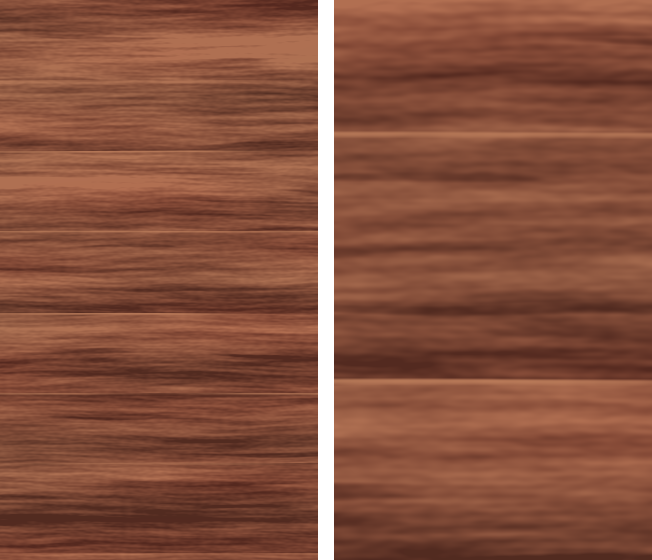
Left, the full canvas; right, a detail of the centre.
Give the GLSL for this texture, as a Shadertoy shader.

```glsl
// Reddish brown walnut boards with horizontal grain and pale sapwood seams.

const float BOARD_COUNT = 7.0;
const vec3 DARK_HEART = vec3(0.325, 0.165, 0.125);
const vec3 WARM_BROWN = vec3(0.515, 0.297, 0.219);
const vec3 LIGHT_BROWN = vec3(0.685, 0.440, 0.322);
const vec3 SAPWOOD = vec3(0.79, 0.54, 0.39);

float hash(vec2 p) {
    vec3 q = fract(vec3(p.xyx) * 0.1031);
    q += dot(q, q.yzx + 33.33);
    return fract((q.x + q.y) * q.z);
}

vec2 gradient(vec2 cell) {
    float angle = 6.28318 * hash(cell);
    return vec2(cos(angle), sin(angle));
}

// Gradient noise, roughly -0.7 to 0.7
float noise(vec2 p) {
    vec2 i = floor(p), f = fract(p);
    vec2 u = f * f * f * (f * (f * 6.0 - 15.0) + 10.0);
    vec2 e = vec2(0.0, 1.0);
    float a = dot(gradient(i), f);
    float b = dot(gradient(i + e.yx), f - e.yx);
    float c = dot(gradient(i + e.xy), f - e.xy);
    float d = dot(gradient(i + e.yy), f - e.yy);
    return mix(mix(a, b, u.x), mix(c, d, u.x), u.y);
}

// Noise drawn out along the boards
float streaks(vec2 p, vec2 frequency, float seed) {
    return noise(p * frequency + vec2(seed * 17.3 + 40.0, seed * 31.7 + 80.0));
}

float seamHeight(float board) {
    return (board + 0.05 + 0.45 * (hash(vec2(board, 7.0)) - 0.5)) / BOARD_COUNT;
}

// Lightness of one board: 0 is dark heartwood, 1 is light brown
float boardTone(vec2 p, float board) {
    // Slow bends carry all the grain along
    p.y += 0.011 * streaks(p, vec2(2.2, 6.0), board);
    p.y += 0.004 * streaks(p, vec2(7.0, 22.0), board + 3.0);

    float tone = 0.54 + 0.30 * (hash(vec2(board, 3.0)) - 0.5);
    tone += 0.76 * streaks(p, vec2(0.9, 13.0), board);
    tone += 0.48 * streaks(p, vec2(2.0, 42.0), board + 11.0);
    tone += 0.36 * streaks(p, vec2(5.0, 105.0), board + 23.0);
    tone += 0.29 * streaks(p, vec2(14.0, 215.0), board + 37.0);

    // Fine growth lines
    float rings = streaks(p, vec2(2.5, 12.0), board + 51.0);
    tone += 0.045 * sin(480.0 * p.y + 22.0 * rings);

    // Narrow dark veins
    float vein = streaks(p, vec2(3.2, 80.0), board + 67.0);
    return tone - 0.30 * smoothstep(0.22, 0.50, vein);
}

// Pale line under a seam, fading in and out along it
float sapwoodLine(vec2 p, float seam, float board) {
    float strength = smoothstep(-0.3, 0.2, streaks(p, vec2(2.4, 0.0), board + 5.0));
    strength *= 0.45 + 0.55 * hash(vec2(board, 19.0));
    float depth = seam - p.y;
    float edge = smoothstep(-0.0012, 0.0008, depth);
    float core = 1.0 - smoothstep(0.001, 0.005, depth);
    float glow = 0.32 * exp(-max(depth, 0.0) / 0.010);
    return strength * edge * max(core, glow);
}

vec3 woodColor(float tone) {
    vec3 color = mix(DARK_HEART, WARM_BROWN, clamp(tone / 0.52, 0.0, 1.0));
    return mix(color, LIGHT_BROWN, clamp((tone - 0.52) / 0.53, 0.0, 1.0));
}

void mainImage(out vec4 fragColor, in vec2 fragCoord) {
    vec2 p = fragCoord / iResolution.y;

    // Stack the boards from the bottom up
    float tone = boardTone(p, 0.0);
    float sapwood = 0.0;
    for (float board = 0.0; board < BOARD_COUNT; board++) {
        float seam = seamHeight(board) + 0.002 * streaks(p, vec2(3.0, 0.0), board + 90.0);
        float above = smoothstep(-0.0012, 0.0012, p.y - seam);
        tone = mix(tone, boardTone(p, board + 1.0), above);
        sapwood = max(sapwood, sapwoodLine(p, seam, board));
    }

    // Short pores and a soft drift between red and tan
    float pores = streaks(p, vec2(75.0, 260.0), 7.0);
    float redness = streaks(p, vec2(1.8, 11.0), 29.0);
    vec3 color = woodColor(tone + 0.15 * pores);
    color += redness * vec3(0.022, -0.016, -0.010);
    color = mix(color, SAPWOOD, 0.85 * sapwood);

    fragColor = vec4(color, 1.0);
}
```
